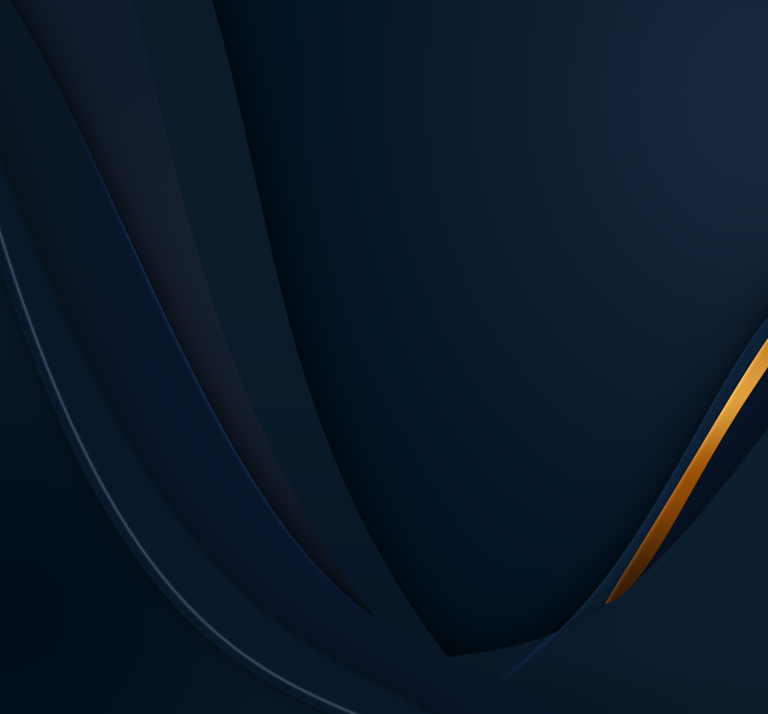
Give the GLSL for this background, as a Shadertoy shader.

```glsl
// Dark navy paper layers sweeping into a bowl, with one tapering gold ribbon.
// Each edge is a quartic through five evenly spaced heights; layers are painted
// back to front with smooth masks, soft exponential shadows and thin rim lights.

// Quartic through heights a.xyzw, e at start, start + gap, ... (Newton form)
float quartic(float x, float start, float gap, vec4 a, float e) {
    float s = (x - start) / gap;
    vec4 d1 = vec4(a.yzw, e) - a;
    vec3 d2 = d1.yzw - d1.xyz;
    vec2 d3 = d2.yz - d2.xy;
    return a.x + s * (d1.x + (s - 1.0) / 2.0 * (d2.x
         + (s - 2.0) / 3.0 * (d3.x + (s - 3.0) / 4.0 * (d3.y - d3.x))));
}

// Approximate signed distance to the curve, positive above it
float edge(vec2 p, float start, float gap, vec4 a, float e) {
    float y = quartic(p.x, start, gap, a, e);
    float slope = (quartic(p.x + 0.01, start, gap, a, e) - y) / 0.01;
    return (p.y - y) * inversesqrt(1.0 + slope * slope);
}

// Soft shadow cast on the positive side of an edge
float shadow(float d, float reach) {
    return exp(-max(d, 0.0) / reach);
}

// Thin line of light along an edge
float rim(float d, float width) {
    return exp(-d * d / (width * width));
}

void mainImage(out vec4 fragColor, in vec2 fragCoord) {
    // The canvas spans 7.68 by 7.14 units
    vec2 p = fragCoord / iResolution.xy * vec2(7.68, 7.14);
    float soft = 0.75 * 7.14 / iResolution.y;
    vec2 side = vec2(7.14 - p.y, p.x);

    // Edges of the sweeping sheets
    float bowl   = edge(side, 0.0, 2.2, vec4(2.12, 2.645, 3.27, 4.5), 6.84);
    float inner  = edge(side, 0.0, 2.1, vec4(1.33, 1.86, 2.58, 3.85), 6.03);
    float sweep  = edge(p, 0.1, 1.35, vec4(7.14, 4.42, 1.94, 0.72), 0.01);
    float fold   = edge(p, 0.0, 1.1, vec4(5.54, 3.04, 1.44, 0.56), -0.06);
    float corner = edge(p, 0.0, 0.9, vec4(4.81, 2.52, 1.17, 0.42), -0.02);
    float base   = edge(p, 4.48, 0.8, vec4(0.57, 0.72, 1.11, 1.86), 2.86);
    float wing   = edge(p, 4.96, 0.68, vec4(0.29, 0.89, 1.74, 2.89), 3.97);
    float goldTop = edge(p, 6.0, 0.42, vec4(1.02, 1.71, 2.40, 3.10), 3.76);
    float goldLow = edge(p, 6.0, 0.42, vec4(1.10, 1.41, 2.09, 2.82), 3.47);

    // Bowl interior, lit from the upper right
    float glow = length((p - vec2(7.6, 6.2)) * vec2(1.0, 0.85));
    vec3 col = mix(vec3(0.098, 0.153, 0.235), vec3(0.045, 0.112, 0.18),
                   smoothstep(0.0, 3.2, glow));
    col = mix(col, vec3(0.008, 0.082, 0.145), smoothstep(2.2, 5.0, glow));
    col *= 1.0 - 0.55 * shadow(bowl, 0.28);
    col *= 1.0 - 0.45 * shadow(base, 0.22);
    col *= 1.0 - 0.45 * shadow(wing, 0.16);

    // Blue wing behind the ribbon
    vec3 wingCol = mix(vec3(0.025, 0.075, 0.15), vec3(0.05, 0.125, 0.205),
                       smoothstep(-0.05, 0.05, goldTop));
    wingCol *= 1.0 - 0.3 * shadow(base, 0.12);
    wingCol += vec3(0.01, 0.035, 0.08) * rim(wing, 0.025);
    col = mix(col, wingCol, smoothstep(soft, -soft, wing));

    // Lower right sheet, with the wing edge faintly crossing it
    vec3 baseCol = mix(vec3(0.035, 0.095, 0.155), vec3(0.05, 0.12, 0.185),
                       smoothstep(4.6, 7.6, p.x));
    baseCol *= 0.86 + 0.14 * smoothstep(0.0, 0.7, p.y);
    baseCol += vec3(0.01, 0.04, 0.1) * rim(wing, 0.022)
             * smoothstep(4.8, 5.3, p.x) * smoothstep(6.2, 5.7, p.x);
    col = mix(col, baseCol, smoothstep(0.015, -0.015, base));

    // Gold ribbon, brightest near its upper end
    vec3 gold = mix(vec3(0.22, 0.11, 0.02), vec3(0.60, 0.31, 0.02),
                    smoothstep(1.1, 2.5, p.y));
    gold = mix(gold, vec3(0.87, 0.62, 0.24), smoothstep(2.3, 3.2, p.y));
    gold = mix(gold, vec3(0.78, 0.52, 0.16), smoothstep(3.25, 3.75, p.y));
    gold += vec3(0.16, 0.13, 0.07) * rim(goldTop, 0.025);
    float ribbon = smoothstep(soft, -soft, goldTop) * smoothstep(-soft, soft, goldLow);
    col = mix(col, gold, ribbon * step(6.0, p.x));

    // Tall sheet left of the bowl
    vec3 tall = mix(vec3(0.043, 0.105, 0.165), vec3(0.03, 0.09, 0.15),
                    smoothstep(4.5, 0.8, p.y));
    col = mix(col, tall, smoothstep(soft, -soft, bowl));

    // Paler sheet, shaded where the sweep rises over it
    vec3 pale = mix(vec3(0.062, 0.112, 0.18), vec3(0.088, 0.125, 0.19),
                    smoothstep(7.0, 4.5, p.y));
    pale = mix(pale, vec3(0.06, 0.1, 0.16), smoothstep(3.5, 1.0, p.y));
    pale *= 1.0 - 0.55 * shadow(sweep, 0.17);
    col = mix(col, pale, smoothstep(soft, -soft, inner));

    // Main sweep with a blue rim strongest along its middle
    vec3 sweepCol = mix(vec3(0.035, 0.09, 0.14), vec3(0.035, 0.085, 0.165),
                        smoothstep(0.2, 1.6, p.x));
    sweepCol *= 1.0 - 0.28 * shadow(fold, 0.2);
    sweepCol += vec3(0.03, 0.085, 0.17) * rim(sweep, 0.02)
              * smoothstep(0.5, 1.4, p.x) * smoothstep(4.0, 2.2, p.x);
    col = mix(col, sweepCol, smoothstep(soft, -soft, sweep));

    // Soft fold below the sweep
    vec3 foldCol = vec3(0.033, 0.095, 0.155);
    col = mix(col, foldCol, smoothstep(0.05, -0.05, fold));

    // Corner sheet: gray rim, narrow lip, then a dark falloff
    vec3 cornerCol = mix(vec3(0.005, 0.06, 0.105), vec3(0.03, 0.088, 0.145),
                         smoothstep(0.3, 3.2, length(p - vec2(0.1, 1.0))));
    cornerCol *= 1.0 - 0.3 * shadow(-corner - 0.1, 0.05);
    cornerCol = mix(cornerCol, vec3(0.035, 0.095, 0.155), smoothstep(-0.1 - soft, -0.1 + soft, corner));
    col = mix(col, cornerCol, smoothstep(soft, -soft, corner));
    col += vec3(0.17, 0.18, 0.2) * rim(corner, 0.016);

    fragColor = vec4(col, 1.0);
}
```
